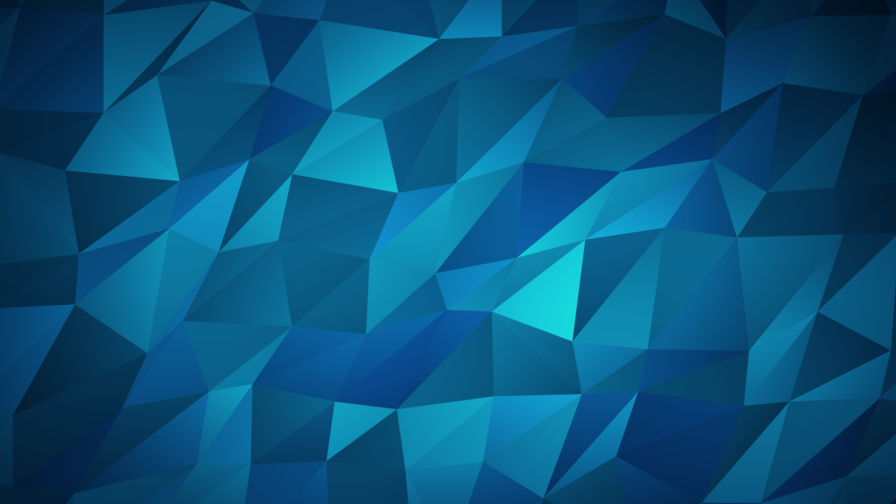
This background is drawn by a Shadertoy shader. Its source:

```glsl
const float CELLS_PER_HEIGHT = 6.6;
const float JITTER = 0.66;
const float LEAN = 0.2;
const float FLIP_SHARE = 0.14;
const float PAIRED_SHARE = 0.25;

vec2 hash2(vec2 cell) {
    vec3 q = fract(cell.xyx * vec3(0.1031, 0.1030, 0.0973));
    q += dot(q, q.yzx + 33.33);
    return fract((q.xx + q.yz) * q.zy);
}

// Jittered lattice vertex
vec2 vertexAt(vec2 id, float jitter) {
    return id + (hash2(id + 57.0) - 0.5) * jitter;
}

// Signed distance to the line a-b, positive on its left
float leftOf(vec2 p, vec2 a, vec2 b) {
    vec2 e = b - a, w = p - a;
    return (e.x * w.y - e.y * w.x) / length(e);
}

float triangleCoverage(vec2 p, vec2 a, vec2 b, vec2 c, float blur) {
    float d = min(leftOf(p, a, b), min(leftOf(p, b, c), leftOf(p, c, a)));
    return smoothstep(-blur, blur, d);
}

// Deep navy through azure to cyan; tint pushes towards pure blue
vec3 oceanRamp(float tone, float tint) {
    float g = min(tone, 0.85);
    vec3 color = vec3(0.11 * g - 0.002, g, 0.02 + g * (1.75 - 0.85 * g));
    return color * mix(vec3(1.0, 1.03, 0.98), vec3(0.9, 0.84, 1.06), tint);
}

// Facet brightness with a gentle linear gradient across it
vec3 facetColor(vec2 p, vec2 center, vec2 seed, float glow) {
    vec2 look = hash2(seed);
    vec2 extra = hash2(seed + 131.0);
    float angle = 6.2832 * extra.x;
    float slope = dot(p - center, vec2(cos(angle), sin(angle)));
    float tone = glow * (0.7 + 0.8 * look.x * look.x) * (1.0 + 0.2 * slope);
    float tint = smoothstep(0.5, 0.95, look.y) * (1.0 - 0.7 * look.x);
    return oceanRamp(tone, tint);
}

// Elliptical light pool, dimmer towards the upper right
float glowAt(vec2 p) {
    vec2 q = (p - vec2(0.03, -0.02)) * vec2(0.75, 1.1);
    float corner = smoothstep(0.4, 1.3, p.x + p.y);
    return 0.56 * exp(-2.0 * dot(q, q)) * (1.0 - 0.4 * corner);
}

void mainImage(out vec4 fragColor, in vec2 fragCoord) {
    vec2 p = (fragCoord - 0.5 * iResolution.xy) / iResolution.y;
    float glow = glowAt(p);
    float blur = 0.9 * CELLS_PER_HEIGHT / iResolution.y;

    // Leaning lattice, shifted to keep cell indices positive
    vec2 g = p * CELLS_PER_HEIGHT + 20.0;
    g.x -= LEAN * (g.y - 20.0);
    vec2 base = floor(g);

    vec3 sum = vec3(0.0);
    float total = 0.0;
    for (int y = -1; y <= 1; y++)
    for (int x = -1; x <= 1; x++) {
        vec2 id = base + vec2(x, y);
        vec2 a = vertexAt(id, JITTER);
        vec2 b = vertexAt(id + vec2(1.0, 0.0), JITTER);
        vec2 c = vertexAt(id + vec2(0.0, 1.0), JITTER);
        vec2 d = vertexAt(id + 1.0, JITTER);
        vec2 choice = hash2(id + 211.0);
        bool flip = choice.x < FLIP_SHARE;
        bool paired = choice.y < PAIRED_SHARE;

        // Two triangles per cell, mostly split along the rising diagonal
        for (int k = 0; k < 2; k++) {
            vec2 u = k == 0 ? a : (flip ? b : a);
            vec2 v = k == 0 ? b : d;
            vec2 w = k == 0 ? (flip ? c : d) : c;
            float cover = triangleCoverage(g, u, v, w, blur);
            vec2 seed = id * 2.0 + vec2(paired ? 0 : k, 17.0);
            sum += cover * facetColor(g, (u + v + w) / 3.0, seed, glow);
            total += cover;
        }
    }
    fragColor = vec4(sum / max(total, 0.0001), 1.0);
}
```
